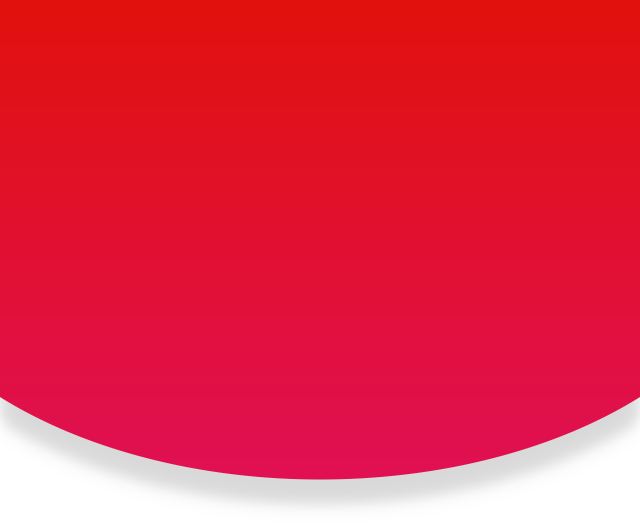
This background is drawn by a WebGL 2 fragment shader. Its source:

```glsl
#version 300 es
precision highp float;
// A red-to-crimson panel with a shallow elliptical bottom edge on white,
// casting a soft grey shadow downward. The curve is an analytic ellipse, and
// the shadow is the same panel shifted down with a Gaussian-like falloff.

uniform vec2 u_resolution;
out vec4 outColor;

// Lengths are fractions of the canvas width.
const vec2 RADII = vec2(0.703, 0.434);
const float PANEL_BOTTOM = 0.082;
const float SHADOW_DROP = 0.039;
const float SHADOW_SIGMA = 0.0117;
const float SHADOW_OPACITY = 0.15;
const vec3 PANEL_TOP = vec3(0.882, 0.066, 0.050);
const vec3 PANEL_BASE = vec3(0.880, 0.063, 0.328);
const vec3 PAPER = vec3(1.0);

// Approximate signed distance to the curved edge, positive inside the panel.
float panelDistance(vec2 p) {
    float u = p.x / RADII.x;
    float root = sqrt(max(1.0 - u * u, 0.001));
    float edge = PANEL_BOTTOM + RADII.y * (1.0 - root);
    float slope = RADII.y * u / (RADII.x * root);
    return (p.y - edge) / sqrt(1.0 + slope * slope);
}

// Logistic approximation of a Gaussian-blurred step.
float blurredStep(float d) {
    return 1.0 / (1.0 + exp(-1.702 * d / SHADOW_SIGMA));
}

void main() {
    vec2 p = gl_FragCoord.xy / u_resolution.x;
    float top = u_resolution.y / u_resolution.x;
    float pixel = 1.0 / u_resolution.x;
    p.x -= 0.5;

    // Shadow, softened along the curve and at the panel's side edges
    float shadow = blurredStep(panelDistance(p + vec2(0.0, SHADOW_DROP)));
    shadow *= blurredStep(0.5 - abs(p.x));
    vec3 color = PAPER * (1.0 - SHADOW_OPACITY * shadow);

    // Panel with a vertical gradient and a smooth edge
    float t = clamp((top - p.y) / (top - PANEL_BOTTOM), 0.0, 1.0);
    vec3 panel = mix(PANEL_TOP, PANEL_BASE, t);
    float coverage = clamp(panelDistance(p) / pixel + 0.5, 0.0, 1.0);
    outColor = vec4(mix(color, panel, coverage), 1.0);
}
```
